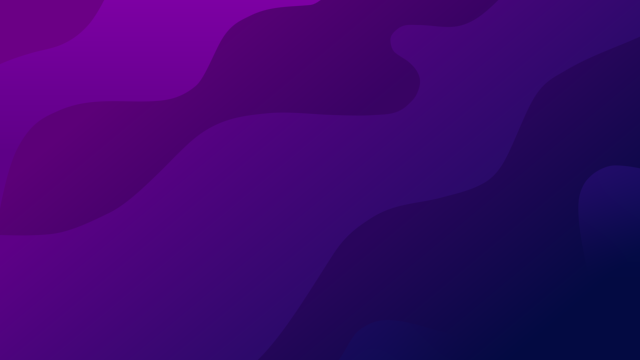
Give the GLSL for this background, as a WebGL 1 fragment shader.

```glsl
precision highp float;
// Layered flowing waves, from bright violet at upper left to deep navy at lower right.
uniform vec2 u_resolution;

#define CANVAS_HEIGHT 432.0
#define EDGE_SOFTNESS 0.8
#define TILT 1.2
#define BRIGHT_TOP vec3(0.49, 0.0, 0.64)
#define BRIGHT_LOW vec3(0.37, 0.0, 0.53)
#define CORNER_COLOR vec3(0.42, 0.0, 0.52)
#define PLUM_LIGHT vec3(0.36, 0.0, 0.47)
#define PLUM_DARK vec3(0.22, 0.01, 0.39)
#define VIOLET_LIGHT vec3(0.37, 0.0, 0.53)
#define VIOLET_DARK vec3(0.16, 0.04, 0.41)
#define NAVY_LIGHT vec3(0.16, 0.02, 0.36)
#define NAVY_DARK vec3(0.01, 0.04, 0.26)

// Cubic span between knots (position, value, slope); returns value and slope.
vec2 span(float x, vec3 a, vec3 b) {
  float w = b.x - a.x;
  float t = clamp((x - a.x) / w, 0.0, 1.0);
  float rise = b.y - a.y;
  float bendA = a.z * w - rise;
  float bendB = rise - b.z * w;
  float value = a.y + rise * t + t * (1.0 - t) * mix(bendA, bendB, t);
  float slope = rise + (1.0 - 2.0 * t) * mix(bendA, bendB, t)
              + t * (1.0 - t) * (bendB - bendA);
  return vec2(value, slope / w);
}

// Smooth curve through five knots, held level beyond its ends.
vec2 curve(float x, vec3 a, vec3 b, vec3 c, vec3 d, vec3 e) {
  if (x < b.x) return span(x, a, b);
  if (x < c.x) return span(x, b, c);
  if (x < d.x) return span(x, c, d);
  return span(x, d, e);
}

// Approximate signed distance past a curve.
float past(float v, vec2 c) {
  return (v - c.x) / sqrt(1.0 + c.y * c.y);
}

float cover(float dist) {
  float soft = EDGE_SOFTNESS * CANVAS_HEIGHT / u_resolution.y;
  return smoothstep(-soft, soft, dist);
}

vec3 ramp(vec3 from, vec3 to, float start, float end, float v) {
  return mix(from, to, clamp((v - start) / (end - start), 0.0, 1.0));
}

float cornerShape(vec2 p) {
  return -past(p.y, curve(p.x, vec3(0.0, 77.0, -0.45), vec3(40.0, 63.0, -0.28),
    vec3(75.0, 53.0, -0.45), vec3(105.0, 31.0, -1.1), vec3(126.0, -2.0, -2.0)));
}

// Everything below the upper rim of the plum band.
float bandRim(vec2 p) {
  vec3 joint = vec3(235.0, 103.0, -0.85);
  vec2 left = curve(p.x, vec3(0.0, 250.0, -5.0), vec3(20.0, 180.0, -2.0),
    vec3(70.0, 133.0, -0.45), vec3(190.0, 121.0, -0.08), joint);
  vec2 right = curve(p.x, joint, vec3(262.0, 55.0, -2.0),
    vec3(300.0, 19.0, -0.5), vec3(372.0, 6.0, -0.1), vec3(386.0, -1.0, -0.8));
  return past(p.y, p.x < joint.x ? left : right);
}

// Violet body under the band, with the round notch at its right end.
float violetShape(vec2 p) {
  vec3 joint = vec3(240.0, 161.0, -0.72);
  vec2 left = curve(p.x, vec3(0.0, 282.0, 0.03), vec3(60.0, 281.0, -0.1),
    vec3(130.0, 256.0, -0.48), vec3(190.0, 208.0, -0.97), joint);
  vec2 right = curve(p.x, joint, vec3(320.0, 136.0, -0.1),
    vec3(400.0, 138.0, 0.03), vec3(450.0, 138.0, -0.07), vec3(487.0, 128.0, -0.8));
  float under = past(p.y, p.x < joint.x ? left : right);
  vec3 neck = vec3(62.0, 473.0, 0.9);
  vec2 side = p.y < neck.x
    ? curve(p.y, vec3(34.0, 478.0, -1.3), vec3(40.0, 471.5, -0.8),
        vec3(48.0, 468.5, 0.0), vec3(55.0, 469.5, 0.3), neck)
    : curve(p.y, neck, vec3(74.0, 490.0, 1.2), vec3(98.0, 504.0, 0.0),
        vec3(114.0, 499.5, -0.5), vec3(128.0, 487.0, -1.1));
  float top = past(p.y, curve(p.x, vec3(478.0, 34.0, -0.7), vec3(502.0, 30.0, 0.0),
    vec3(545.0, 32.0, -0.1), vec3(575.0, 20.0, -0.7), vec3(600.0, -2.0, -1.0)));
  return min(max(under, past(p.x, side)), top);
}

float navyShape(vec2 p) {
  vec3 joint = vec3(580.0, 220.0, -0.55);
  vec2 left = curve(p.x, vec3(305.0, 436.0, -0.9), vec3(400.0, 305.0, -1.55),
    vec3(445.0, 262.0, -0.65), vec3(530.0, 237.0, -0.27), joint);
  vec2 right = curve(p.x, joint, vec3(607.0, 190.0, -1.9),
    vec3(640.0, 119.0, -1.7), vec3(678.0, 85.0, -0.6), vec3(768.0, 44.0, -0.45));
  return past(p.y, p.x < joint.x ? left : right);
}

float rightBlob(vec2 p) {
  vec2 side = curve(p.y, vec3(214.0, 706.0, -0.95), vec3(228.0, 697.5, -0.4),
    vec3(250.0, 694.0, 0.0), vec3(290.0, 698.0, 0.17), vec3(335.0, 707.0, 0.2));
  vec2 top = curve(p.x, vec3(706.0, 214.0, -1.05), vec3(720.0, 203.5, -0.5),
    vec3(738.0, 198.5, 0.0), vec3(753.0, 199.5, 0.12), vec3(768.0, 202.0, 0.2));
  return min(past(p.x, side), past(p.y, top));
}

float lowBlob(vec2 p) {
  return past(p.y, curve(p.x, vec3(405.0, 434.0, -1.2), vec3(430.0, 397.0, -0.8),
    vec3(465.0, 384.0, 0.0), vec3(530.0, 398.0, 0.25), vec3(600.0, 434.0, 0.6)));
}

void main() {
  // Canvas units with y running downward.
  vec2 p = gl_FragCoord.xy / u_resolution.y * CANVAS_HEIGHT;
  p.y = CANVAS_HEIGHT - p.y;
  float s = p.x + TILT * p.y;

  // Waves, painted from upper left to lower right.
  vec3 color = ramp(BRIGHT_TOP, BRIGHT_LOW, 0.0, 180.0, p.y);
  color = mix(color, CORNER_COLOR, cover(cornerShape(p)));
  color = mix(color, ramp(PLUM_LIGHT, PLUM_DARK, 270.0, 600.0, s), cover(bandRim(p)));
  color = mix(color, ramp(VIOLET_LIGHT, VIOLET_DARK, 360.0, 850.0, s), cover(violetShape(p)));
  color = mix(color, ramp(NAVY_LIGHT, NAVY_DARK, 780.0, 1130.0, s), cover(navyShape(p)));

  // Faint blue glows that fade away inside the navy.
  float rightFade = 1.0 - smoothstep(190.0, 340.0, p.y);
  color += vec3(0.05, 0.015, 0.1) * rightFade * cover(rightBlob(p));
  float lowFade = 1.0 - smoothstep(430.0, 570.0, p.x);
  color += vec3(-0.01, 0.012, 0.03) * lowFade * cover(lowBlob(p));
  gl_FragColor = vec4(color, 1.0);
}
```
